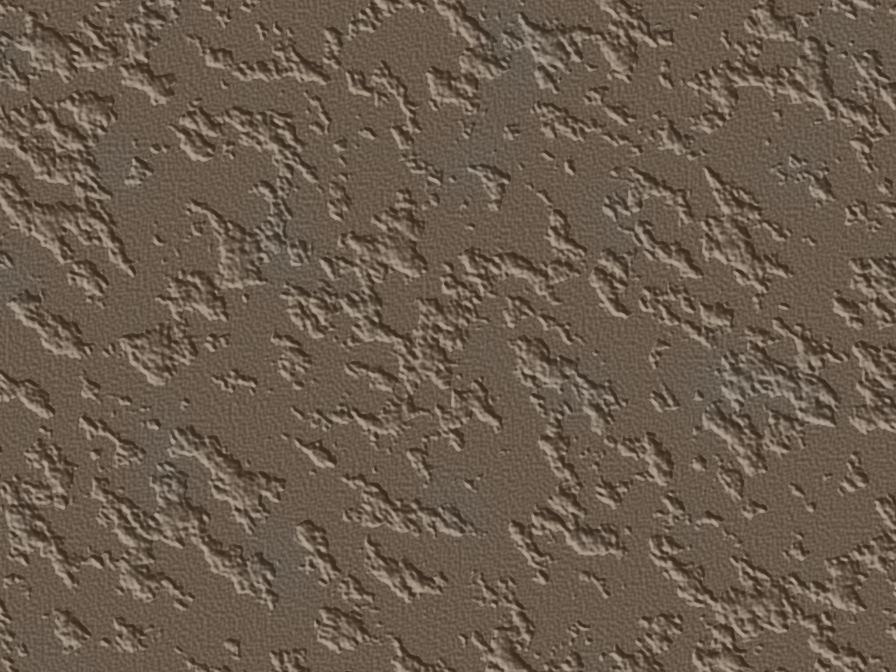
This texture is drawn by a Shadertoy shader. Its source:

```glsl
vec2 randomGradient(vec2 cell) {
    vec3 q = fract(cell.xyx * vec3(0.1031, 0.1030, 0.0973));
    q += dot(q, q.yzx + 33.33);
    float angle = 6.2832 * fract((q.x + q.y) * q.z);
    return vec2(cos(angle), sin(angle));
}

float gradientNoise(vec2 p) {
    vec2 i = floor(p), f = p - i;
    vec2 u = f * f * f * (f * (f * 6.0 - 15.0) + 10.0);
    vec2 e = vec2(0.0, 1.0);
    float bottom = mix(dot(randomGradient(i), f),
                       dot(randomGradient(i + e.yx), f - e.yx), u.x);
    float top = mix(dot(randomGradient(i + e.xy), f - e.xy),
                    dot(randomGradient(i + e.yy), f - e.yy), u.x);
    return mix(bottom, top, u.y);
}

float fractalNoise(vec2 p) {
    float sum = 0.0, amplitude = 1.0;
    for (int octave = 0; octave < 4; octave++) {
        sum += amplitude * gradientNoise(p);
        p = mat2(1.6, 1.2, -1.2, 1.6) * p + 17.3;
        amplitude *= 0.64;
    }
    return sum;
}

// Flat ground with small, crumbly raised patches gathered in loose clumps
float crust(vec2 p) {
    vec2 along = vec2(0.77, -0.64), across = vec2(0.64, 0.77);
    vec2 stretched = vec2(dot(p, along) * 13.0, dot(p, across) * 19.0);
    float clump = 0.45 * gradientNoise(p * 6.0 + 60.0);
    float rise = max(fractalNoise(stretched + 40.0) + clump - 0.11, 0.0);
    return 1.0 - exp(-2.6 * rise);
}

// Fine grain everywhere, coarser on the patches
float surfaceHeight(vec2 p) {
    float patchHeight = crust(p);
    float grain = gradientNoise(p * 190.0 + 90.0);
    float crumbs = gradientNoise(p * 105.0 + 30.0);
    return patchHeight + 0.11 * grain + 0.25 * patchHeight * crumbs;
}

void mainImage(out vec4 fragColor, in vec2 fragCoord) {
    vec2 p = fragCoord / iResolution.y;

    // Relief lit from the lower left
    vec2 lightStep = 0.0025 * vec2(-0.64, -0.77);
    float slope = surfaceHeight(p - lightStep) - surfaceHeight(p + lightStep);
    float limit = slope > 0.0 ? 0.29 : 0.19;
    float shade = limit * tanh(slope * (slope > 0.0 ? 0.82 : 0.7) / limit);

    // Brown ground with faint grey stains
    float stain = smoothstep(0.05, 0.6, gradientNoise(p * 6.0 + 7.0));
    vec3 ground = mix(vec3(0.408, 0.35, 0.292), vec3(0.402, 0.36, 0.315), stain);
    vec3 color = ground + 0.02 * crust(p) + shade * vec3(1.0, 0.99, 0.96);

    fragColor = vec4(clamp(color, 0.0, 1.0), 1.0);
}
```
